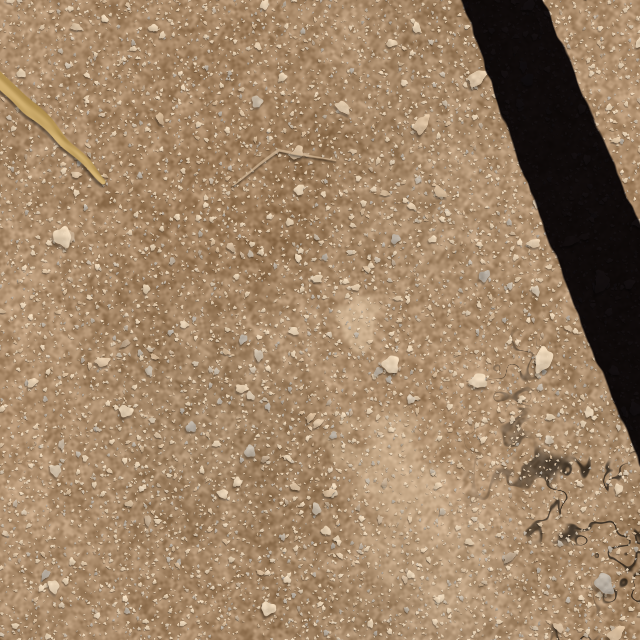
A WebGL 2 fragment shader for this texture:

```glsl
#version 300 es
precision highp float;
// Sunlit gravelly soil with a dry stalk and a dark band of cast shadow.

#define SOIL vec3(0.675, 0.562, 0.44)
#define CREAM vec3(0.90, 0.82, 0.71)
#define SLATE vec3(0.70, 0.67, 0.63)
#define STRAW vec3(0.80, 0.67, 0.42)
#define CRUST vec3(0.84, 0.73, 0.60)
#define SHADE vec3(0.085, 0.07, 0.085)
#define GRAIN_CONTRAST 0.26
#define PATCH_CONTRAST 0.10
#define SOFTNESS 0.0012
#define SUN vec2(0.35, 0.94)

uniform vec2 u_resolution;
out vec4 outColor;

vec3 hash3(vec2 p) {
    vec3 q = fract(p.xyx * vec3(0.1031, 0.1030, 0.0973));
    q += dot(q, q.yxz + 33.33);
    return fract((q.xxy + q.yzz) * q.zyx);
}

float noise(vec2 p) {
    vec2 i = floor(p), f = fract(p);
    f = f * f * (3.0 - 2.0 * f);
    vec2 e = vec2(0.0, 1.0);
    return mix(mix(hash3(i).x, hash3(i + e.yx).x, f.x),
               mix(hash3(i + e.xy).x, hash3(i + e.yy).x, f.x), f.y);
}

mat2 turn(float a) {
    return mat2(cos(a), sin(a), -sin(a), cos(a));
}

float fill(float dist, float blur) {
    return 1.0 - smoothstep(-blur, blur, dist);
}

// Distance to an angular stone of unit mean radius
float stone(vec2 p, vec3 k) {
    p = turn(k.y * 6.283) * p;
    p.y *= 1.1 + 0.7 * k.z;
    float a = atan(p.y, p.x + 1e-5);
    return length(p) * (1.0 + 0.13 * cos(3.0 * a + k.x * 20.0)
                            + 0.08 * cos(5.0 * a + k.z * 30.0)) - 1.0;
}

// Lays one size class of stones over the ground
void scatter(inout vec3 col, vec2 uv, float cells, float density, float size, float blur) {
    mat2 grid = turn(cells);
    vec2 p = grid * uv * cells;
    vec2 sun = grid * SUN;
    float mottle = 0.12 * (noise(uv * 150.0) - 0.5);
    for (int j = -1; j <= 1; j++)
    for (int i = -1; i <= 1; i++) {
        vec2 cell = floor(p) + vec2(i, j);
        vec3 h = hash3(cell + cells);
        if (h.z > density) continue;
        vec3 k = hash3(cell + cells + 71.0);
        float r = size * mix(0.45, 1.0, k.x * k.x);
        vec2 d = (p - cell - h.xy) / r;
        float b = blur * cells / r;
        float body = fill(stone(d, k), b);
        float shadow = fill(stone(d + sun * 0.4, k), b + 0.2);
        vec3 tint = mix(CREAM, SLATE, smoothstep(0.55, 1.0, k.y));
        tint = mix(tint, SOIL * 1.12, 0.6 * smoothstep(0.5, 1.0, k.z));
        tint *= 1.0 + 0.09 * clamp(dot(d, sun), -1.0, 1.0);
        col *= 1.0 - 0.3 * shadow * (1.0 - body);
        col = mix(col, tint + mottle, body * 0.93);
    }
}

// Tapered strand from a to b
float strand(vec2 p, vec2 a, vec2 b, float ra, float rb) {
    vec2 ab = b - a;
    float t = clamp(dot(p - a, ab) / dot(ab, ab), 0.0, 1.0);
    return length(p - a - ab * t) - mix(ra, rb, t);
}

float stalk(vec2 p) {
    return min(strand(p, vec2(-0.02, 0.893), vec2(0.075, 0.805), 0.012, 0.010),
               strand(p, vec2(0.075, 0.805), vec2(0.163, 0.716), 0.010, 0.004));
}

float rootlet(vec2 p) {
    return min(strand(p, vec2(0.362, 0.712), vec2(0.435, 0.764), 0.001, 0.0025),
               strand(p, vec2(0.435, 0.764), vec2(0.525, 0.752), 0.002, 0.0008));
}

float crust(vec2 p, vec2 center, float radius) {
    float ragged = noise(p * 32.0) + 0.6 * noise(p * 85.0) - 0.8;
    return fill(length(p - center) / radius - 1.0 + 0.9 * ragged, 0.25);
}

void main() {
    vec2 uv = gl_FragCoord.xy / u_resolution;
    float blur = max(SOFTNESS, 0.7 / min(u_resolution.x, u_resolution.y));
    // Soil: broad patches and fine grit
    float broad = noise(uv * 4.0 + 3.0) + 0.7 * noise(uv * 17.0) - 0.85;
    float grit = 0.45 * noise(uv * 85.0) + 0.6 * noise(turn(0.6) * uv * 190.0) - 0.525;
    vec3 col = SOIL + PATCH_CONTRAST * broad + GRAIN_CONTRAST * grit;
    col += vec3(0.0, -0.015, -0.025) * noise(uv * 3.0 + 9.0);
    vec2 damp = uv - vec2(0.42, 0.68);
    col -= 0.045 * exp(-12.0 * dot(damp, damp));
    // Pale crusts and dark cracks
    float pale = max(0.8 * crust(uv, vec2(0.565, 0.5), 0.036),
                 max(0.6 * crust(uv, vec2(0.61, 0.275), 0.075),
                     0.3 * crust(uv, vec2(0.68, 0.13), 0.10)));
    col = mix(col, CRUST + 0.5 * GRAIN_CONTRAST * grit, pale);
    float ridge = abs(noise(uv * 19.0 + 1.5 * noise(uv * 45.0)) - 0.5);
    float cracked = smoothstep(0.68, 0.9, uv.x) * (1.0 - smoothstep(0.45, 0.62, uv.y))
                  * smoothstep(0.52, 0.68, noise(uv * 9.0 + 5.0));
    col *= 1.0 - 0.6 * cracked * fill(ridge - 0.04, 0.03);
    // Stones from sand to pebbles
    scatter(col, uv, 125.0, 0.50, 0.36, blur);
    scatter(col, uv, 71.0, 0.30, 0.36, blur);
    scatter(col, uv, 34.0, 0.16, 0.35, blur);
    scatter(col, uv, 14.0, 0.11, 0.32, blur);
    // Dry stalk and rootlet
    vec2 bent = uv + 0.006 * (vec2(noise(uv * 28.0), noise(uv * 28.0 + 40.0)) - 0.5);
    float straw = stalk(bent), root = rootlet(bent);
    col *= 1.0 - 0.4 * fill(min(stalk(bent + SUN * 0.005), rootlet(bent + SUN * 0.003)), 0.003);
    float fibre = noise(turn(0.77) * uv * vec2(25.0, 160.0)) - 0.5;
    float dim = 0.10 * smoothstep(-0.008, 0.008, straw - stalk(bent - SUN * 0.006));
    col = mix(col, STRAW - dim + 0.12 * fibre, fill(straw, blur));
    col = mix(col, CRUST, 0.8 * fill(root, blur));
    // Cast shadow between two slanting edges
    float t = 1.0 - uv.y;
    float x = uv.x + 0.006 * (noise(uv * 55.0) - 0.5);
    float band = max(0.722 + 0.34 * t + 0.06 * t * t - x, x - 0.848 - 0.43 * t);
    col *= mix(vec3(1.0), SHADE, fill(band, blur + 0.001));
    outColor = vec4(clamp(col, 0.0, 1.0), 1.0);
}
```
